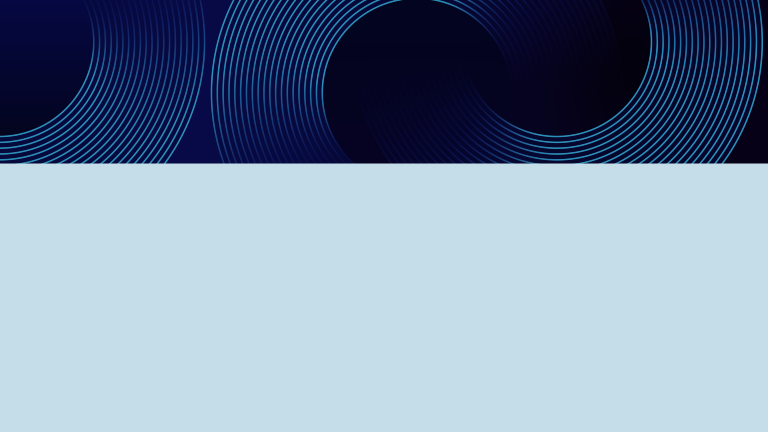
Write a Shadertoy shader that draws this background.

```glsl
// Three fans of glowing concentric rings on a navy band above a plain pale blue field.

// Adds one set of rings, brightest on the side that faces lightDir.
vec3 addRings(vec3 base, vec2 p, vec2 center, vec2 lightDir) {
    const float innerRadius = 0.219, spacing = 0.0135, lastRing = 19.0;
    float pixel = 1.0 / iResolution.y;
    vec2 offset = p - center;
    float radius = length(offset);
    float facing = dot(offset / max(radius, 1e-4), normalize(lightDir));

    // Distance to the nearest ring of the set
    float ring = (radius - innerRadius) / spacing;
    float nearest = clamp(floor(ring + 0.5), 0.0, lastRing);
    float dist = abs(ring - nearest) * spacing;
    float line = 1.0 - smoothstep(0.0018 - 0.6 * pixel, 0.0018 + 0.6 * pixel, dist);

    // Soft blue body beneath the lines
    float outerRadius = innerRadius + lastRing * spacing;
    float body = smoothstep(innerRadius - pixel, innerRadius + pixel, radius)
               * (1.0 - smoothstep(outerRadius - pixel, outerRadius + pixel, radius));
    float visible = smoothstep(-0.6, 0.55, facing);
    base = mix(base, vec3(0.02, 0.04, 0.24), 0.55 * body * visible);

    // Lines shift from navy to teal towards the light; rim rings are clearer
    float rim = pow(abs(2.0 * nearest / lastRing - 1.0), 3.0);
    float teal = clamp(smoothstep(-0.05, 0.95, facing) + 0.25 * rim * visible, 0.0, 1.0);
    vec3 lineColor = mix(vec3(0.06, 0.07, 0.40), vec3(0.17, 0.56, 0.72), teal);
    return mix(base, lineColor, line * visible * (0.6 + 0.4 * teal));
}

void mainImage(out vec4 fragColor, in vec2 fragCoord) {
    vec2 p = fragCoord / iResolution.y;
    float x = fragCoord.x / iResolution.x;
    float bandEdge = 0.6215;
    float height = clamp((p.y - bandEdge) / (1.0 - bandEdge), 0.0, 1.0);

    // Navy backdrop, darkening to violet black on the right
    vec3 band = mix(vec3(0.02, 0.03, 0.22), vec3(0.025, 0.005, 0.09), smoothstep(0.2, 0.95, x));
    band += vec3(0.01, 0.01, 0.06) * exp(-40.0 * (x - 0.27) * (x - 0.27));

    // Shaded openings inside the rings
    float leftHole = 1.0 - smoothstep(0.217, 0.220, length(p - vec2(-0.002, 0.903)));
    band = mix(band, mix(vec3(0.01, 0.015, 0.09), vec3(0.02, 0.03, 0.26), height), leftHole);
    float middleHole = 1.0 - smoothstep(0.217, 0.220, length(p - vec2(0.965, 0.785)));
    band = mix(band, mix(vec3(0.02, 0.01, 0.13), vec3(0.01, 0.015, 0.12), height), middleHole);
    float rightShade = length((p - vec2(1.45, 0.85)) * vec2(1.0, 0.7));
    band *= 1.0 - 0.45 * exp(-60.0 * rightShade * rightShade);

    // Ring sets
    band = addRings(band, p, vec2(-0.002, 0.903), vec2(0.35, -0.94));
    band = addRings(band, p, vec2(0.965, 0.785), vec2(-0.57, 0.82));
    band = addRings(band, p, vec2(1.289, 0.903), vec2(0.64, -0.77));

    // Pale field below the band
    float pixel = 1.0 / iResolution.y;
    float inBand = smoothstep(bandEdge - 0.6 * pixel, bandEdge + 0.6 * pixel, p.y);
    fragColor = vec4(mix(vec3(0.77, 0.867, 0.91), band, inBand), 1.0);
}
```
